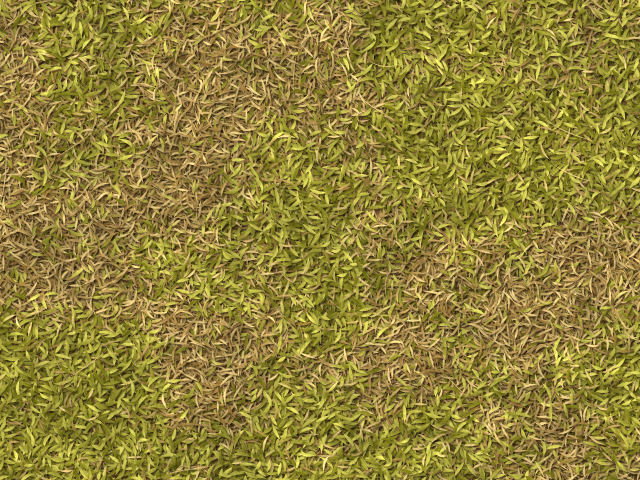
Reproduce this texture procedurally as a WebGL 2 fragment shader.

```glsl
#version 300 es
precision highp float;
// Draws a sunlit, half-dry lawn: short green and straw blades over brown soil.

uniform vec2 u_resolution;
out vec4 outColor;

const vec3 SOIL_DARK = vec3(0.30, 0.20, 0.08);
const vec3 SOIL_LIGHT = vec3(0.58, 0.46, 0.27);
const vec3 STRAW_DARK = vec3(0.53, 0.41, 0.20);
const vec3 STRAW_LIGHT = vec3(0.82, 0.72, 0.47);
const vec3 GREEN_DARK = vec3(0.40, 0.39, 0.08);
const vec3 GREEN_LIGHT = vec3(0.75, 0.73, 0.32);
const vec2 SHADOW_OFFSET = vec2(0.0025, -0.0035);
const int BLADE_LAYERS = 14;

// Integer hash giving three values in 0..1
vec3 hash3(ivec3 cell) {
  uvec3 v = uvec3(cell) * 1664525u + 1013904223u;
  v.x += v.y * v.z; v.y += v.z * v.x; v.z += v.x * v.y;
  v ^= v >> 16u;
  v.x += v.y * v.z; v.y += v.z * v.x; v.z += v.x * v.y;
  return vec3(v >> 8u) / 16777216.0;
}

float valueNoise(vec2 p, int seed) {
  ivec2 i = ivec2(floor(p));
  vec2 f = fract(p);
  f = f * f * (3.0 - 2.0 * f);
  float a = hash3(ivec3(i, seed)).x;
  float b = hash3(ivec3(i + ivec2(1, 0), seed)).x;
  float c = hash3(ivec3(i + ivec2(0, 1), seed)).x;
  float d = hash3(ivec3(i + ivec2(1, 1), seed)).x;
  return mix(mix(a, b, f.x), mix(c, d, f.x), f.y);
}

float fbm(vec2 p, int seed) {
  float sum = 0.0, weight = 0.5;
  for (int i = 0; i < 4; i++) {
    sum += weight * valueNoise(p, seed + i);
    p = p * 2.1 + 3.7;
    weight *= 0.5;
  }
  return sum / 0.9375;
}

mat2 rotation(float angle) {
  float c = cos(angle), s = sin(angle);
  return mat2(c, s, -s, c);
}

// Coverage of a pointed leaf lying along x; size holds half length and half width
float leafMask(vec2 q, vec2 size, float bend, float soft) {
  float t = q.x / size.x;
  float edge = size.y * (1.0 - t * t) - abs(q.y + bend * (t * t - 0.4));
  return smoothstep(-soft, soft, edge);
}

vec3 bladeColor(float tone, float green) {
  vec3 straw = mix(STRAW_DARK, STRAW_LIGHT, tone);
  vec3 fresh = mix(GREEN_DARK, GREEN_LIGHT, tone);
  return mix(straw, fresh, green);
}

// Scatters one leaf per grid cell, each with a cast shadow, over the base colour
vec3 paintLeaves(vec3 base, vec2 p, int seed, float cell, vec2 size,
                 float density, float greenness, float light, float pixel) {
  mat2 turn = rotation(float(seed) * 2.4);
  vec2 grid = turn * p + float(seed) * vec2(0.37, 0.61);
  vec2 shadowShift = turn * SHADOW_OFFSET;
  ivec2 home = ivec2(floor(grid / cell));
  for (int y = -1; y <= 1; y++) {
    for (int x = -1; x <= 1; x++) {
      ivec2 id = home + ivec2(x, y);
      vec3 place = hash3(ivec3(id, seed));
      vec3 look = hash3(ivec3(id, seed + 100));
      if (look.z > density) continue;
      vec2 local = grid - (vec2(id) + place.xy) * cell;
      mat2 spin = rotation(place.z * 6.2832);
      vec2 q = spin * local;
      float green = smoothstep(-0.08, 0.08, greenness - look.x);
      vec2 leaf = size * vec2(0.5 + 0.5 * look.y, mix(0.75, 1.15, green));
      float bend = (fract(look.y * 7.3) - 0.5) * leaf.x * 0.6;
      float shadow = leafMask(spin * (local - shadowShift), leaf, bend, pixel * 1.5);
      base *= 1.0 - 0.27 * shadow * vec3(0.92, 1.0, 1.12);
      // Tips catch more light, and one side of the midrib is brighter
      float tone = fract(look.x * 13.7 + look.y * 5.1);
      tone += 0.18 * clamp(q.x / leaf.x, -1.0, 1.0);
      tone += 0.12 * clamp(q.y / leaf.y, -1.0, 1.0);
      vec3 color = bladeColor(clamp(tone, 0.0, 1.1), green) * light;
      base = mix(base, color, leafMask(q, leaf, bend, pixel * 0.7));
    }
  }
  return base;
}

void main() {
  vec2 p = gl_FragCoord.xy / u_resolution.y;
  float pixel = 1.0 / u_resolution.y;

  // Broad green and dry patches, drier across the middle
  float patches = fbm(p * 4.5, 40) + 0.28 * abs(p.y - 0.55);
  float greenness = mix(0.12, 0.88, smoothstep(0.38, 0.72, patches));

  // Soil with crumbs, then blades from the deep thatch to the sunlit top
  vec3 color = mix(SOIL_DARK, SOIL_LIGHT, fbm(p * 90.0, 50));
  for (int i = 0; i < BLADE_LAYERS; i++) {
    float height = float(i) / float(BLADE_LAYERS - 1);
    vec2 size = mix(vec2(0.017, 0.0021), vec2(0.020, 0.0031), height);
    color = paintLeaves(color, p, i + 1, 0.022, size, 0.92,
                        greenness, mix(0.76, 1.16, height), pixel);
  }

  // Sparse long dry stalks and a few pale pebbles
  color = paintLeaves(color, p, 30, 0.13, vec2(0.055, 0.0013), 0.3, -0.1, 1.1, pixel);
  color = paintLeaves(color, p, 31, 0.30, vec2(0.010, 0.0075), 0.1, -0.1, 1.0, pixel);

  // Clump shading and fine grain
  color *= mix(0.80, 1.22, fbm(p * 22.0, 60));
  color *= mix(0.93, 1.07, valueNoise(p * 260.0, 70));
  outColor = vec4(clamp(color, 0.0, 1.0), 1.0);
}
```
